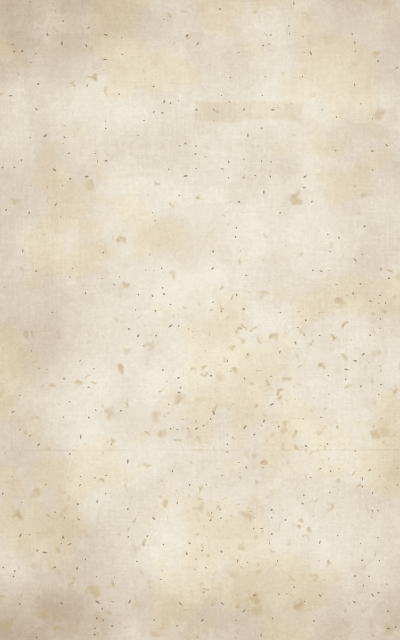
Write a WebGL 2 fragment shader that draws this texture.

```glsl
#version 300 es
precision highp float;
uniform vec2 u_resolution;
out vec4 outColor;

// Integer hash: three random values in 0..1 per cell
vec3 hash3(vec2 cell, int seed) {
    uvec3 v = uvec3(ivec3(ivec2(floor(cell)), seed)) * 1664525u + 1013904223u;
    v.x += v.y * v.z; v.y += v.z * v.x; v.z += v.x * v.y;
    v ^= v >> 16u;
    v.x += v.y * v.z; v.y += v.z * v.x; v.z += v.x * v.y;
    return vec3(v >> 8u) / 16777216.0;
}

float noise(vec2 p) {
    vec2 i = floor(p), f = fract(p);
    f = f * f * (3.0 - 2.0 * f);
    return mix(mix(hash3(i, 1).x, hash3(i + vec2(1, 0), 1).x, f.x),
               mix(hash3(i + vec2(0, 1), 1).x, hash3(i + vec2(1, 1), 1).x, f.x), f.y);
}

float fbm(vec2 p) {
    float sum = 0.0, amp = 0.5;
    for (int i = 0; i < 6; i++) {
        sum += amp * noise(p);
        p = mat2(1.6, 1.2, -1.2, 1.6) * p + 17.3;
        amp *= 0.52;
    }
    return sum;
}

// Where age spots gather: a cluster right of centre, more toward the bottom
float spotDensity(vec2 p) {
    vec2 d = (p - vec2(0.66, 0.6)) / vec2(0.25, 0.28);
    return 0.05 + 0.32 * exp(-dot(d, d)) + 0.16 * smoothstep(0.8, 0.1, p.y);
}

// Soft ragged spots scattered on a jittered grid
float foxing(vec2 p, float scale, int seed) {
    vec2 ragged = vec2(noise(p * 75.0), noise(p * 75.0 + 40.0)) - 0.5;
    vec2 q = p * scale + ragged * scale * 0.018;
    float stain = 0.0;
    for (int y = -1; y <= 1; y++)
    for (int x = -1; x <= 1; x++) {
        vec2 cell = floor(q) + vec2(x, y);
        vec3 place = hash3(cell, seed), kind = hash3(cell, seed + 1);
        float present = step(kind.x, spotDensity(cell / scale));
        float radius = mix(0.14, 0.5, kind.y * kind.y);
        float d = length(q - cell - place.xy);
        stain = max(stain, present * mix(0.3, 1.0, place.z) * smoothstep(radius, radius * 0.25, d));
    }
    return stain;
}

// Tiny dark flecks, some stretched into short fibres
float flecks(vec2 p, float scale, float pixel) {
    vec2 q = p * scale, cell = floor(q);
    vec3 place = hash3(cell, 21), kind = hash3(cell, 22);
    float angle = kind.y * 6.283;
    vec2 d = (q - cell - mix(vec2(0.25), vec2(0.75), place.xy)) / scale;
    d = mat2(cos(angle), -sin(angle), sin(angle), cos(angle)) * d;
    d.x /= mix(1.0, 2.6, kind.z * kind.z);
    float radius = mix(0.0008, 0.0022, place.z);
    return step(kind.x, 0.1) * (1.0 - smoothstep(radius - pixel * 0.5, radius + pixel * 0.6, length(d)));
}

void main() {
    vec2 p = gl_FragCoord.xy / u_resolution.x;
    float height = u_resolution.y / u_resolution.x;
    float pixel = 1.0 / u_resolution.x;

    // Worn, darkened borders with a wandering inner edge
    vec2 w = p + 0.26 * (vec2(fbm(p * 4.0 + 3.0), fbm(p * 4.0 + 31.0)) - 0.5);
    float left = smoothstep(0.3, -0.04, w.x);
    float right = smoothstep(0.8, 1.05, w.x);
    float bottom = smoothstep(0.28, -0.02, w.y);
    float top = smoothstep(height - 0.3, height + 0.03, w.y);
    float border = 0.46 * left + 0.24 * right + 0.6 * bottom + 0.44 * top;

    // Cloudy tone and sharper-edged water stains
    float cloud = fbm(p * 5.0 + 8.0) - 0.5;
    float blotch = fbm(p * 9.0 + 50.0);
    float tone = 0.1 + border * (0.85 + 0.9 * cloud) + 0.42 * cloud;
    tone += 0.1 * smoothstep(0.53, 0.59, blotch) - 0.09 * smoothstep(0.45, 0.39, blotch);
    tone -= 0.2 * border * smoothstep(0.54, 0.6, fbm(p * 13.0 + 90.0));

    // Paper tooth and faint crossed fibres
    float grain = noise(p * 300.0) + 0.8 * noise(p * 160.0 + 9.0) - 0.9;
    float weave = noise(p * vec2(28.0, 260.0)) + noise(p * vec2(240.0, 22.0) + 5.0) - 1.0;
    tone += 0.15 * grain + 0.09 * weave * (0.4 + noise(p * 6.0));

    // Thin horizontal crease, broken along its length
    float crease = abs(p.y - 0.475 - 0.004 * (noise(vec2(p.x * 5.0, 2.0)) - 0.5));
    tone += 0.17 * smoothstep(pixel + 0.001, 0.0, crease) * smoothstep(0.3, 0.7, noise(vec2(p.x * 14.0, 7.0)));

    vec3 color = mix(vec3(0.93, 0.9, 0.833), vec3(0.78, 0.71, 0.625), clamp(tone, -0.12, 1.2));

    // Yellowed patches and one long stain near the top
    float yellow = smoothstep(0.5, 0.64, fbm(p * 7.0 + 120.0));
    color *= 1.0 - yellow * vec3(0.0, 0.012, 0.05);
    vec2 strip = abs(p - vec2(0.62, height - 0.28) + 0.03 * (vec2(blotch, cloud + 0.5) - 0.5)) - vec2(0.13, 0.021);
    float stripMask = smoothstep(0.006, -0.004, max(strip.x, strip.y));
    color *= 1.0 - stripMask * vec3(0.025, 0.042, 0.07);

    // Age spots and flecks
    float spots = max(foxing(p, 21.0, 5), 0.8 * foxing(p, 46.0, 11));
    spots *= 0.55 + 0.65 * noise(p * 90.0);
    color = mix(color, vec3(0.75, 0.65, 0.48), 0.62 * spots);
    color = mix(color, vec3(0.48, 0.4, 0.32), 0.6 * flecks(p, 48.0, pixel));

    outColor = vec4(clamp(color, 0.0, 1.0), 1.0);
}
```
